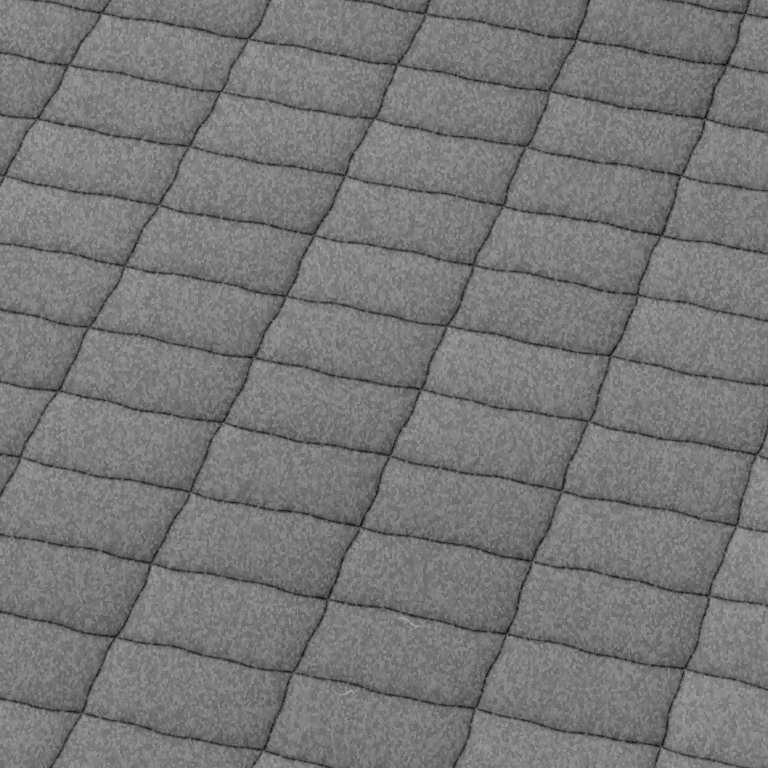
Reproduce this texture procedurally as a Shadertoy shader.

```glsl
const float FABRIC_TONE = 0.495;
const float GRAIN_AMOUNT = 0.12;
const vec2 GRAIN_SCALE = vec2(290.0, 230.0);
const float PUCKER_AMOUNT = 0.032;
const float CREASE_DEPTH = 0.10;
const float CREASE_WIDTH = 0.0045;
const float STITCH_DEPTH = 0.15;
const float STITCH_WIDTH = 0.0016;
const vec2 STITCHES_PER_PAD = vec2(10.0, 5.0);
const float LINT_TONE = 0.11;

// Perspective of the quilt plane: step across, step down, anchor seam crossing
const mat3 QUILT_PLANE = mat3(
    0.2090, 0.0374, -0.0069,
    -0.0471, 0.0738, -0.0189,
    0.5833, 0.4258, 1.0);

vec2 hash2(vec2 p) {
    vec3 q = fract(p.xyx * vec3(0.1031, 0.1030, 0.0973));
    q += dot(q, q.yzx + 33.33);
    return fract((q.xx + q.yz) * q.zy);
}

// Cellular noise: x = distance to nearest point, y = random tone of that point
vec2 cellular(vec2 p) {
    vec2 cell = floor(p), nearest = vec2(9.0, 0.0);
    for (int j = -1; j <= 1; j++)
    for (int i = -1; i <= 1; i++) {
        vec2 id = cell + vec2(i, j);
        vec2 r = hash2(id);
        float d = length(id + r - p);
        if (d < nearest.x) nearest = vec2(d, hash2(id + 71.7).x);
    }
    return nearest;
}

// Irregular ripples from layered sines
float ripples(float x, float phase) {
    return 0.5 * sin(x * 47.0 + phase) + 0.35 * sin(x * 83.0 + phase * 2.3)
         + 0.25 * sin(x * 131.0 - phase * 1.7);
}

// Row of thread dashes along a seam
float stitches(float along, float dist, float px) {
    float dash = smoothstep(0.5, 0.34, abs(fract(along) - 0.5));
    float line = 1.0 - smoothstep(STITCH_WIDTH - px, STITCH_WIDTH + px, dist);
    return line * mix(0.25, 1.0, dash);
}

// Two short curled fibres lying on the cloth
float lint(vec2 p, float px) {
    float mask = 0.0;
    for (int i = 0; i < 2; i++) {
        float k = float(i);
        vec2 d = p - mix(vec2(0.533, 0.810), vec2(0.446, 0.901), k);
        float curve = 0.004 * sin(d.x * 170.0 + k * 2.0) + d.x * 0.15;
        float line = 1.0 - smoothstep(0.0004, 0.0008 + px, abs(d.y - curve));
        mask += line * smoothstep(0.017, 0.010, abs(d.x));
    }
    return mask;
}

void mainImage(out vec4 fragColor, in vec2 fragCoord) {
    float px = 1.0 / iResolution.y;
    vec2 uv = fragCoord / iResolution.xy;
    vec2 p = vec2(uv.x, 1.0 - uv.y);

    // Quilt coordinates with slightly wandering seams
    vec3 h = inverse(QUILT_PLANE) * vec3(p, 1.0);
    vec2 q = h.xy / h.z;
    q += vec2(0.010, 0.018) * sin(q.yx * vec2(4.1, 7.3) + q * 1.3);
    q += vec2(0.005, 0.010) * sin(q.yx * vec2(11.0, 19.0) + 2.0);
    vec2 pad = floor(q), f = q - pad;
    vec2 rnd = hash2(pad + 40.0);

    // Seam distances in canvas units
    vec2 slope = vec2(length(vec2(dFdx(q.x), dFdy(q.x))),
                      length(vec2(dFdx(q.y), dFdy(q.y)))) / px;
    vec2 seam = min(f, 1.0 - f) / slope;

    // Padded relief lit from the upper left
    float tone = FABRIC_TONE + 0.025 * (rnd.x - 0.5);
    tone += 0.040 * exp(-7.0 * f.x) - 0.075 * exp(-9.0 * (1.0 - f.x));
    tone += 0.035 * exp(-5.0 * f.y) - 0.055 * exp(-5.0 * (1.0 - f.y));
    tone += 0.010 * sin(p.x * 5.0 + p.y * 3.0) + 0.008 * sin(p.y * 7.0 - p.x * 2.0);

    // Puckers pulled in by the seams
    float gather = exp(-4.5 * (1.0 - f.y)) + 0.5 * exp(-7.0 * f.y);
    tone += PUCKER_AMOUNT * gather * ripples(f.x + 0.06 * f.y, 6.28 * rnd.y);
    tone += 0.4 * PUCKER_AMOUNT * exp(-12.0 * min(f.x, 1.0 - f.x))
          * ripples(f.y * 0.5, 6.28 * rnd.x);

    // Woven grain
    vec2 grain = cellular(p * GRAIN_SCALE);
    tone += GRAIN_AMOUNT * (grain.y - 0.5) + 0.03 * (0.45 - grain.x);

    // Creases and thread
    vec2 crease = exp(-seam / CREASE_WIDTH);
    tone -= CREASE_DEPTH * max(crease.x, crease.y);
    tone -= STITCH_DEPTH * max(stitches(q.y * STITCHES_PER_PAD.y, seam.x, px),
                               stitches(q.x * STITCHES_PER_PAD.x, seam.y, px));
    tone += LINT_TONE * lint(p, px);

    fragColor = vec4(vec3(clamp(tone, 0.0, 1.0)), 1.0);
}
```
